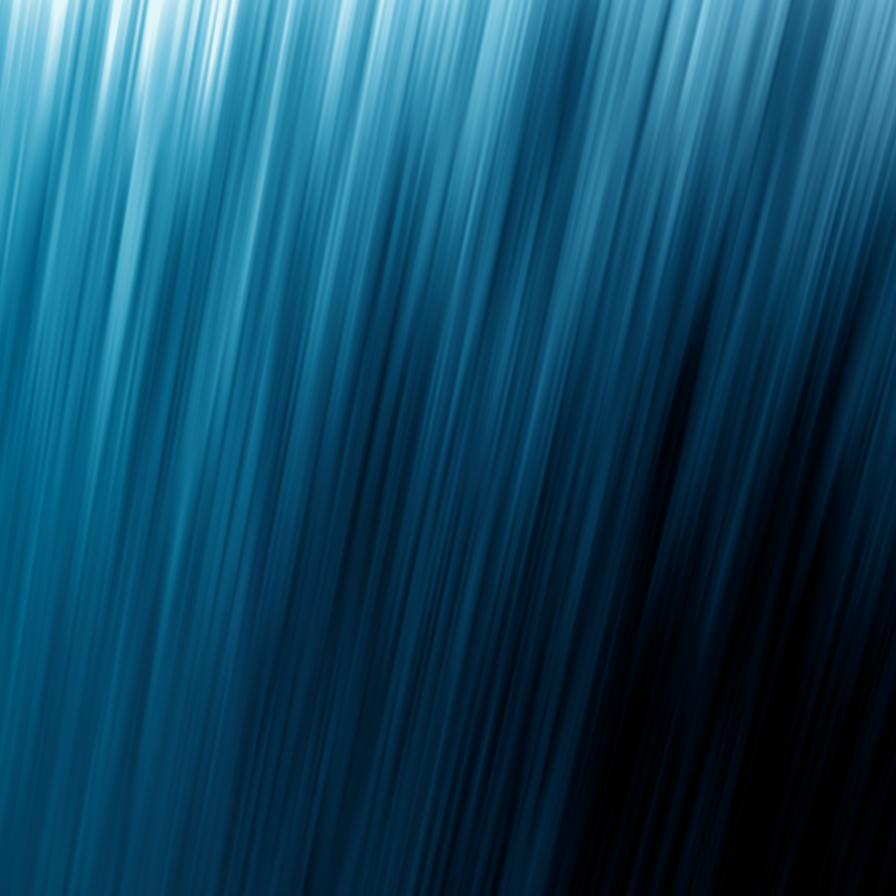
Reproduce this background procedurally as a Shadertoy shader.

```glsl
float hash(vec2 p) {
    return fract(sin(dot(p, vec2(127.1, 311.7))) * 43758.5453);
}

float noise(vec2 p) {
    vec2 cell = floor(p);
    vec2 f = fract(p);
    f = f * f * (3.0 - 2.0 * f);
    float low = mix(hash(cell), hash(cell + vec2(1.0, 0.0)), f.x);
    float high = mix(hash(cell + vec2(0.0, 1.0)), hash(cell + 1.0), f.x);
    return mix(low, high, f.y);
}

// Octaves of noise, finer across the rays and long along them
float streaks(vec2 ray) {
    float sum = 0.0;
    float amplitude = 0.85;
    float frequency = 18.0;
    for (int i = 0; i < 5; i++) {
        float shift = float(i) * 17.3 + 5.0;
        vec2 p = vec2(ray.x * frequency + shift, ray.y * (2.2 + 0.7 * float(i)) + shift);
        sum += amplitude * (noise(p) - 0.5);
        amplitude *= 0.95;
        frequency *= 1.93;
    }
    return sum;
}

// Soft elongated spot lying along a ray
float ribbon(vec2 ray, vec2 center, vec2 size) {
    vec2 d = (ray - center) / size;
    return exp(-dot(d, d));
}

// Colour ramp from black water to pale light
vec3 waterColor(float level) {
    vec3 stops[7] = vec3[7](
        vec3(0.00, 0.04, 0.09),
        vec3(0.01, 0.14, 0.23),
        vec3(0.02, 0.25, 0.38),
        vec3(0.06, 0.39, 0.53),
        vec3(0.20, 0.57, 0.70),
        vec3(0.44, 0.75, 0.86),
        vec3(0.87, 0.96, 0.98));
    vec3 color = vec3(0.0);
    for (int i = 0; i < 7; i++) {
        color = mix(color, stops[i], clamp(level - float(i), 0.0, 1.0));
    }
    return color;
}

void mainImage(out vec4 fragColor, in vec2 fragCoord) {
    vec2 uv = fragCoord / iResolution.xy;

    // Slanted rays that lean further toward the right
    float rise = uv.y - 0.5;
    vec2 ray = vec2((uv.x - 0.15 * rise) / (1.0 + 0.12 * rise), uv.y);

    // Broad fall of light from the upper left
    float level = 3.1 + 1.6 * uv.y + 2.0 * pow(uv.y, 4.0);
    level -= uv.x * mix(3.5, 2.0, smoothstep(0.1, 0.85, uv.y));

    // Fine streaks, calmer in the lower left
    float contrast = mix(0.4, 1.0, smoothstep(0.0, 0.7, uv.x + 0.6 * uv.y));
    level += contrast * mix(1.0, 1.4, uv.y) * streaks(ray);

    // Wide dark folds and bright shafts
    level -= 1.0 * ribbon(ray, vec2(0.92, 0.32), vec2(0.05, 0.28));
    level -= 0.9 * ribbon(ray, vec2(0.745, 0.55), vec2(0.020, 0.18));
    level -= 0.7 * ribbon(ray, vec2(0.547, 0.86), vec2(0.013, 0.18));
    level -= 0.7 * ribbon(ray, vec2(0.389, 0.82), vec2(0.014, 0.18));
    level -= 0.5 * ribbon(ray, vec2(0.295, 0.58), vec2(0.014, 0.20));
    level += 0.9 * ribbon(ray, vec2(0.99, 0.40), vec2(0.025, 0.25));
    level += 0.6 * ribbon(ray, vec2(0.595, 0.75), vec2(0.022, 0.35));
    level += 0.5 * ribbon(ray, vec2(0.447, 0.78), vec2(0.025, 0.20));
    level += 0.5 * ribbon(ray, vec2(0.235, 0.90), vec2(0.016, 0.20));

    // Saturated teal on the left, greyer blue on the right
    vec3 color = waterColor(level);
    float midtone = smoothstep(2.5, 4.5, level) * (1.0 - smoothstep(5.0, 6.5, level));
    color.r += 0.16 * (uv.x - 0.45) * midtone;
    fragColor = vec4(clamp(color, 0.0, 1.0), 1.0);
}
```
